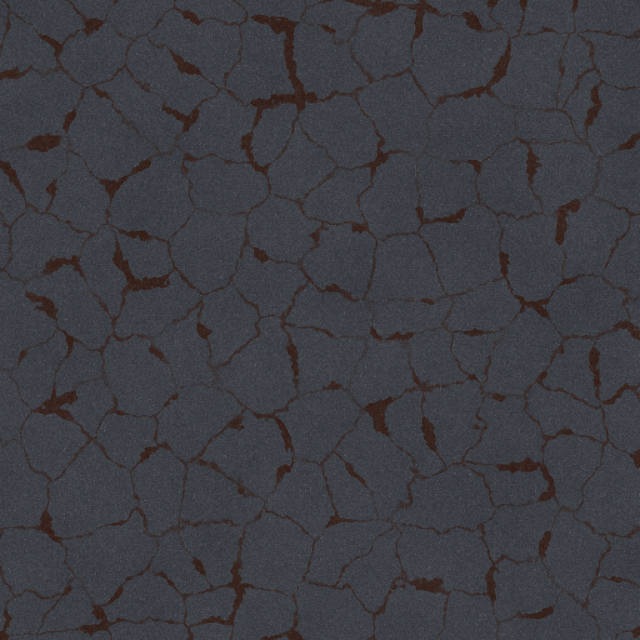
Reproduce this texture procedurally as a WebGL 2 fragment shader.

```glsl
#version 300 es
precision highp float;
// Dark slate surface, finely grained, split by a net of rusty cracks.

uniform vec2 u_resolution;
out vec4 fragColor;

const vec3 SLATE = vec3(0.238, 0.249, 0.272);
const vec3 RUST = vec3(0.212, 0.118, 0.088);
const float CELLS = 10.5;         // plates across the canvas
const float THIN_WIDTH = 0.0019;  // half width of a hairline crack
const float BLOB_WIDTH = 0.0075;  // extra half width where rust pools
const float RAGGED = 0.0034;      // roughness of the crack rims
const float GRAIN_SCALE = 512.0;
const float GRAIN = 0.062;
const float SPECKLE = 0.065;
const float MOTTLE = 0.034;

// Integer hash of a lattice point, two values in 0..1
vec2 hash2(vec2 cell) {
    uvec2 v = uvec2(ivec2(cell)) * 1664525u + 1013904223u;
    v.x += v.y * 1664525u;
    v.y += v.x * 1664525u;
    v ^= v >> 16u;
    v.x += v.y * 1664525u;
    v.y += v.x * 1664525u;
    v ^= v >> 16u;
    return vec2(v & 0xffffu) / 65535.0;
}

// Smooth value noise, two independent channels
vec2 noise2(vec2 p) {
    vec2 i = floor(p);
    vec2 f = p - i;
    f = f * f * (3.0 - 2.0 * f);
    vec2 low = mix(hash2(i), hash2(i + vec2(1, 0)), f.x);
    vec2 high = mix(hash2(i + vec2(0, 1)), hash2(i + vec2(1, 1)), f.x);
    return mix(low, high, f.y);
}

// Distance to the nearest border between cellular plates
float plateEdge(vec2 p) {
    vec2 home = floor(p);
    vec2 nearest = vec2(0.0);
    float best = 1e3;
    for (int y = -1; y <= 1; y++)
    for (int x = -1; x <= 1; x++) {
        vec2 cell = home + vec2(x, y);
        vec2 r = cell + hash2(cell) - p;
        if (dot(r, r) < best) {
            best = dot(r, r);
            nearest = r;
        }
    }
    float edge = 1e3;
    for (int y = -2; y <= 2; y++)
    for (int x = -2; x <= 2; x++) {
        vec2 cell = home + vec2(x, y);
        vec2 r = cell + hash2(cell) - p;
        vec2 across = r - nearest;
        if (dot(across, across) > 1e-5)
            edge = min(edge, dot(0.5 * (r + nearest), normalize(across)));
    }
    return edge;
}

void main() {
    vec2 uv = gl_FragCoord.xy / min(u_resolution.x, u_resolution.y);
    float pixel = 1.0 / min(u_resolution.x, u_resolution.y);

    // Bend the crack paths at three sizes
    vec2 bent = uv + 0.030 * (noise2(uv * 13.0 + 7.0) - 0.5)
                   + 0.016 * (noise2(uv * 42.0 + 31.0) - 0.5)
                   + 0.005 * (noise2(uv * 120.0 + 53.0) - 0.5);
    float edge = plateEdge(bent * CELLS + 20.0) / CELLS;

    // Rust pools in patches and fades along other stretches
    vec2 patches = noise2(uv * 27.0 + 91.0);
    float blob = smoothstep(0.56, 0.95, patches.x);
    float fade = smoothstep(0.08, 0.60, noise2(uv * 15.0 + 67.0).y);
    vec2 rough = noise2(uv * 190.0 + 11.0);
    float width = THIN_WIDTH * mix(0.75, 1.15, patches.y) + BLOB_WIDTH * blob;
    float rim = edge + (rough.x - 0.5) * RAGGED * (1.0 + 1.5 * blob);
    float soft = 0.0011 + 0.5 * pixel;
    float crack = 1.0 - smoothstep(width - soft, width + soft, rim);
    crack *= mix(mix(0.30, 0.72, fade), 0.95, smoothstep(0.0, 0.45, blob));
    crack *= mix(0.78, 1.0, rough.y);

    // Stone mottling, fine grain and pale specks
    float mottle = 0.5 * noise2(uv * 9.0 + 3.0).x
                 + 0.3 * noise2(uv * 28.0 + 17.0).x
                 + 0.2 * noise2(uv * 85.0 + 29.0).x - 0.5;
    vec2 grain = noise2(uv * GRAIN_SCALE + 0.5);
    float speck = smoothstep(0.80, 1.0, grain.y);
    float light = MOTTLE * mottle + GRAIN * (grain.x - 0.5) + SPECKLE * speck;

    vec3 colour = mix(SLATE + light, RUST + 0.7 * light, crack);
    fragColor = vec4(colour, 1.0);
}
```
